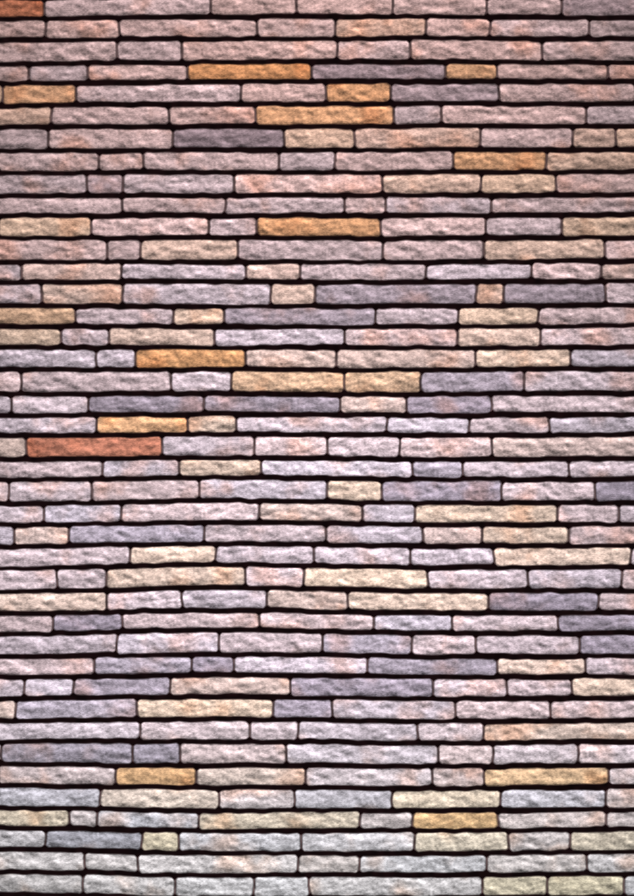
Give the GLSL for this texture, as a Shadertoy shader.

```glsl
// Stacked ledge-stone wall: thin courses of long split stones with deep dark joints.
// Jittered course and joint lines select a stone; a rounded box shapes it, and
// hashed tints, noise relief and a broad wash of light colour its face.

#define ROWS 40.8            // courses over the canvas height
#define STONE_LEN 0.112      // mean stone length, in canvas heights
#define LEN_JITTER 0.78      // spread of the upright joints
#define ROW_JITTER 0.13      // spread of the course lines
#define BED_GAP 0.0023       // half width of the level joints
#define END_GAP 0.0008       // half width of the upright joints
#define CORNER 0.0042        // stone corner radius
#define RELIEF 0.95          // strength of the chiselled relief
#define JOINT_COLOR vec3(0.075, 0.035, 0.04)

float hash(vec2 p) {
    vec3 q = fract(vec3(p.xyx) * 0.1031);
    q += dot(q, q.yzx + 33.33);
    return fract((q.x + q.y) * q.z);
}

float noise(vec2 p) {
    vec2 i = floor(p), f = fract(p);
    f = f * f * (3.0 - 2.0 * f);
    return mix(mix(hash(i), hash(i + vec2(1, 0)), f.x),
               mix(hash(i + vec2(0, 1)), hash(i + vec2(1, 1)), f.x), f.y);
}

float fbm(vec2 p) {
    float sum = 0.0, amp = 0.5;
    for (int i = 0; i < 4; i++) {
        sum += amp * noise(p);
        p = mat2(1.6, 1.2, -1.2, 1.6) * p + 7.3;
        amp *= 0.5;
    }
    return sum;
}

// Course line and upright joint positions, in cell units
float courseLine(float row) {
    return row + ROW_JITTER * (hash(vec2(row, 91.0)) - 0.5);
}

float endJoint(float k, float row) {
    return k + LEN_JITTER * (hash(vec2(k + 40.0, row + 3.0)) - 0.5);
}

float roundBox(vec2 p, vec2 halfSize, float r) {
    vec2 d = abs(p) - halfSize + r;
    return length(max(d, 0.0)) + min(max(d.x, d.y), 0.0) - r;
}

// Base colour of one stone; warm accents grow commoner towards the top
vec3 stoneTint(vec2 id, float height) {
    float pick = hash(id + 17.0), blend = hash(id + 59.0);
    vec3 pink = vec3(0.74, 0.645, 0.645), lavender = vec3(0.69, 0.64, 0.675);
    vec3 sand = vec3(0.76, 0.66, 0.59), slate = vec3(0.54, 0.49, 0.53);
    vec3 ochre = vec3(0.76, 0.56, 0.40), rust = vec3(0.64, 0.39, 0.34);
    vec3 tint = mix(pink, lavender, blend);
    if (pick > 0.60) tint = mix(pink, sand, 0.3 + 0.7 * blend);
    if (pick > 0.81) tint = mix(slate, lavender, 0.6 * blend);
    if (pick > 0.93) tint = mix(ochre, sand, 0.7 * blend);
    if (pick > 1.0 - 0.05 * height) tint = mix(rust, ochre, 0.4 * blend);
    return tint * (0.96 + 0.11 * hash(id + 83.0));
}

void mainImage(out vec4 fragColor, in vec2 fragCoord) {
    float px = 1.0 / iResolution.y;
    vec2 p = fragCoord * px;
    float aspect = iResolution.x * px;

    // Slightly uneven courses and ragged outlines
    vec2 q = p + 0.0020 * (vec2(noise(p * 75.0), noise(p * 75.0 + 31.0)) - 0.5);
    q.y += 0.005 * (noise(p * vec2(4.0, 3.0)) - 0.5);

    // Find the course, then the stone inside it
    float v = q.y * ROWS, row = floor(v);
    if (v < courseLine(row)) row -= 1.0;
    else if (v >= courseLine(row + 1.0)) row += 1.0;
    float u = q.x / STONE_LEN + 13.0 * hash(vec2(row, 5.0)), k = floor(u);
    if (u < endJoint(k, row)) k -= 1.0;
    else if (u >= endJoint(k + 1.0, row)) k += 1.0;
    vec2 id = vec2(k + 20.0, row + 2.0);

    // Rounded stone with its own small height and tilt
    vec2 lo = vec2(endJoint(k, row) * STONE_LEN, courseLine(row) / ROWS);
    vec2 hi = vec2(endJoint(k + 1.0, row) * STONE_LEN, courseLine(row + 1.0) / ROWS);
    vec2 halfSize = 0.5 * (hi - lo) - vec2(END_GAP, BED_GAP);
    vec2 local = vec2(u * STONE_LEN, q.y) - 0.5 * (lo + hi);
    halfSize.y -= 0.0010 * (hash(id + 7.0) - 0.4);
    local.y += local.x * 0.022 * (hash(id + 29.0) - 0.5);
    float d = roundBox(local, halfSize, CORNER);
    float across = local.y / halfSize.y;

    // Chiselled face: noise lit from above, bright upper lip, shaded foot
    vec2 grain = p * vec2(80.0, 135.0) + 60.0 * vec2(hash(id), hash(id + 2.0));
    float slope = fbm(grain) - fbm(grain + vec2(0.15, 0.45));
    float light = 1.0 + RELIEF * slope + 0.16 * (fbm(grain * 0.5) - 0.47);
    light += 0.09 * smoothstep(0.0, 0.7, across) - 0.16 * smoothstep(-0.3, -1.0, across);
    light *= mix(0.70, 1.0, smoothstep(0.0, -0.0022, d));
    light += 0.16 * (noise(p * 430.0) - 0.5);

    // Mineral stains and the wash of light: cool and pale below, warm and dim above
    vec3 color = stoneTint(id, p.y);
    float stain = smoothstep(0.5, 0.8, fbm(p * 24.0 + id));
    color *= mix(vec3(1.0), vec3(1.03, 0.94, 0.88), stain);
    vec3 wash = mix(vec3(1.04, 1.14, 1.12), vec3(1.17, 1.19, 1.21), smoothstep(0.0, 0.25, p.y));
    wash = mix(wash, vec3(1.03, 0.96, 0.92), smoothstep(0.4, 1.0, p.y));
    float side = abs(p.x / aspect - 0.5) * 2.0;
    wash *= 1.0 - 0.12 * side * side * (0.4 + p.y);
    color *= light * wash;

    // Dark bed joints; upright joints stay a little lighter and browner
    float upright = smoothstep(0.95, 0.6, abs(across));
    vec3 joint = mix(JOINT_COLOR, vec3(0.30, 0.23, 0.23), upright) * (0.7 + 0.6 * noise(p * 160.0));
    float cover = smoothstep(0.0006 + px * 0.6, -0.0006 - px * 0.6, d);
    fragColor = vec4(clamp(mix(joint, color, cover), 0.0, 1.0), 1.0);
}
```
